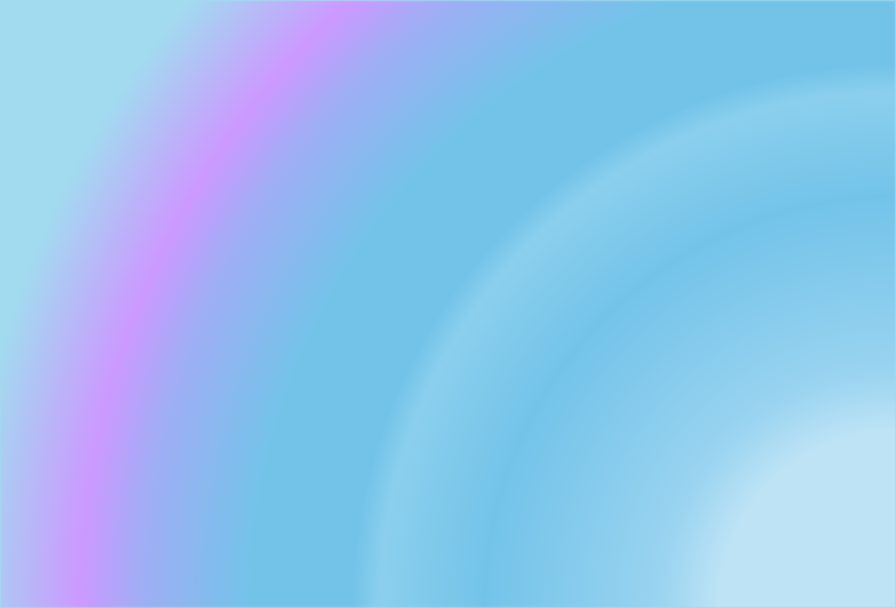
Reproduce this background procedurally as a Shadertoy shader.

```glsl
// Soft concentric rings of sky blue, lavender and violet around the lower right corner.
// One radial distance, in canvas heights, drives a chain of linear colour ramps,
// and a thin pale rim is laid along the canvas edges.

const vec3 CORE   = vec3(0.741, 0.890, 0.961);
const vec3 HALO   = vec3(0.600, 0.829, 0.942);
const vec3 SKY    = vec3(0.451, 0.765, 0.914);
const vec3 CREST  = vec3(0.545, 0.812, 0.930);
const vec3 PERI   = vec3(0.627, 0.680, 0.960);
const vec3 VIOLET = vec3(0.800, 0.600, 1.000);
const vec3 AQUA   = vec3(0.635, 0.855, 0.941);

// Moves linearly from the colour so far to the next one between two radii
vec3 ramp(vec3 base, vec3 next, float start, float end, float radius) {
    return mix(base, next, clamp((radius - start) / (end - start), 0.0, 1.0));
}

// Colour of the rings at a given radius, from the centre outwards
vec3 ringColour(float radius) {
    // Bright core and its glow
    vec3 colour = ramp(CORE, HALO, 0.292, 0.391, radius);
    colour = ramp(colour, SKY, 0.391, 0.677, radius);
    // Pale inner ring with a steep outer side
    colour = ramp(colour, CREST, 0.677, 0.849, radius);
    colour = ramp(colour, SKY, 0.849, 0.893, radius);
    // Violet outer band
    colour = ramp(colour, PERI, 1.062, 1.244, radius);
    colour = ramp(colour, VIOLET, 1.244, 1.342, radius);
    return ramp(colour, AQUA, 1.342, 1.532, radius);
}

// Coverage of a thin rim along the canvas edges
float rimMask(vec2 p, vec2 size, float width, float pixel) {
    vec2 inset = min(p, size - p);
    float edge = min(inset.x, inset.y);
    return 1.0 - smoothstep(width - 0.5 * pixel, width + 0.5 * pixel, edge);
}

void mainImage(out vec4 fragColor, in vec2 fragCoord) {
    float pixel = 1.0 / iResolution.y;
    vec2 p = fragCoord * pixel;
    vec2 size = iResolution.xy * pixel;
    vec2 centre = vec2(size.x, 0.0);

    vec3 colour = ringColour(distance(p, centre));
    colour = mix(colour, AQUA, 0.7 * rimMask(p, size, 0.0022, pixel));
    fragColor = vec4(colour, 1.0);
}
```
